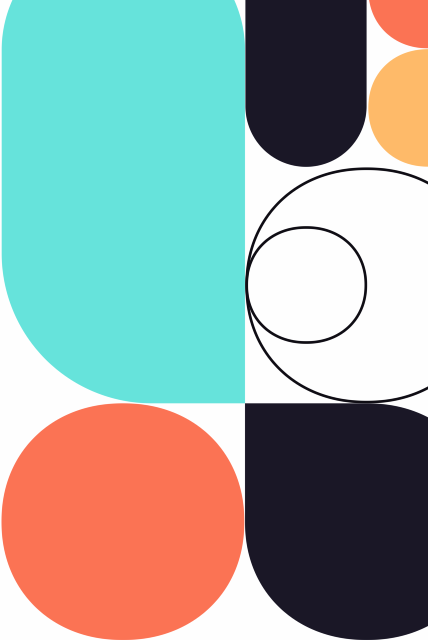
This background is drawn by a Shadertoy shader. Its source:

```glsl
// Flat geometric poster: pills, soft discs and outline rings on a white sheet.
// Each shape is a signed distance, from rounded corners or superellipses,
// painted in order with an edge about one pixel wide.

const float SHEET_HEIGHT = 7.68;   // design units from top to bottom
const float EDGE_SOFTNESS = 0.65;  // half width of an edge, in pixels
const float SQUARENESS = 2.12;     // superellipse exponent, 2 is an ellipse
const float STROKE = 0.032;        // ring line width

const vec3 WHITE = vec3(0.996);
const vec3 TEAL = vec3(0.40, 0.89, 0.86);
const vec3 INK = vec3(0.10, 0.09, 0.15);
const vec3 CORAL = vec3(0.985, 0.45, 0.33);
const vec3 AMBER = vec3(0.995, 0.73, 0.41);
const vec3 LINE = vec3(0.06, 0.05, 0.08);

const vec2 BLOCK_CENTER = vec2(4.40, 6.26);
const vec2 BLOCK_HALF = vec2(1.46, 1.42);

// Endless quadrant with one rounded corner that points along dir
float roundCorner(vec2 p, vec2 center, vec2 dir, float radius) {
    vec2 q = (p - center) * dir;
    return length(max(q, 0.0)) + min(max(q.x, q.y), 0.0) - radius;
}

// Superellipse; its implicit value over its gradient approximates distance
float softDisc(vec2 p, vec2 center, vec2 halfSize) {
    vec2 q = max(abs(p - center) / halfSize, 1e-3);
    vec2 powers = pow(q, vec2(SQUARENESS));
    float f = pow(powers.x + powers.y, 1.0 / SQUARENESS);
    vec2 gradient = pow(q / f, vec2(SQUARENESS - 1.0)) / halfSize;
    return (f - 1.0) / length(gradient);
}

float ring(vec2 p, vec2 center, vec2 halfSize) {
    return abs(softDisc(p, center, halfSize)) - 0.5 * STROKE;
}

// Tall panel: round at the top and lower left, square at the lower right
float tallPanel(vec2 p) {
    float d = roundCorner(p, vec2(1.48, 0.60), vec2(-1.0, -1.0), 1.46);
    d = max(d, roundCorner(p, vec2(1.48, 0.60), vec2(1.0, -1.0), 1.46));
    return max(d, roundCorner(p, vec2(1.82, 3.04), vec2(-1.0, 1.0), 1.80));
}

// Pill hanging from the top edge
float hangingPill(vec2 p) {
    vec2 folded = vec2(abs(p.x - 3.672), p.y);
    return roundCorner(folded, vec2(0.0, 1.275), vec2(1.0), 0.727);
}

// Soft disc whose upper left quadrant is filled out to a square corner
float leafBlock(vec2 p) {
    vec2 q = p - BLOCK_CENTER;
    vec2 outside = abs(q) - BLOCK_HALF;
    bool squareQuadrant = q.x < 0.0 && q.y < 0.0;
    return squareQuadrant ? max(outside.x, outside.y)
                          : softDisc(p, BLOCK_CENTER, BLOCK_HALF);
}

void paint(inout vec3 color, vec3 ink, float d, float softness) {
    color = mix(color, ink, 1.0 - smoothstep(-softness, softness, d));
}

void mainImage(out vec4 fragColor, in vec2 fragCoord) {
    // Design space: origin at the upper left, y pointing down
    float unit = SHEET_HEIGHT / iResolution.y;
    vec2 p = vec2(fragCoord.x, iResolution.y - fragCoord.y) * unit;
    float softness = EDGE_SOFTNESS * unit;
    vec3 color = WHITE;

    // Left column
    paint(color, TEAL, tallPanel(p), softness);
    paint(color, CORAL, softDisc(p, vec2(1.475, 6.26), vec2(1.457, 1.42)), softness);

    // Top right
    paint(color, INK, hangingPill(p), softness);
    paint(color, CORAL, softDisc(p, vec2(5.14, -0.13), vec2(0.72, 0.71)), softness);
    paint(color, AMBER, softDisc(p, vec2(5.14, 1.295), vec2(0.72, 0.705)), softness);

    // Nested rings touching on the left
    paint(color, LINE, ring(p, vec2(4.40, 3.425), vec2(1.44, 1.40)), softness);
    paint(color, LINE, ring(p, vec2(3.675, 3.42), vec2(0.715, 0.69)), softness);

    // Bottom right
    paint(color, INK, leafBlock(p), softness);

    fragColor = vec4(color, 1.0);
}
```
